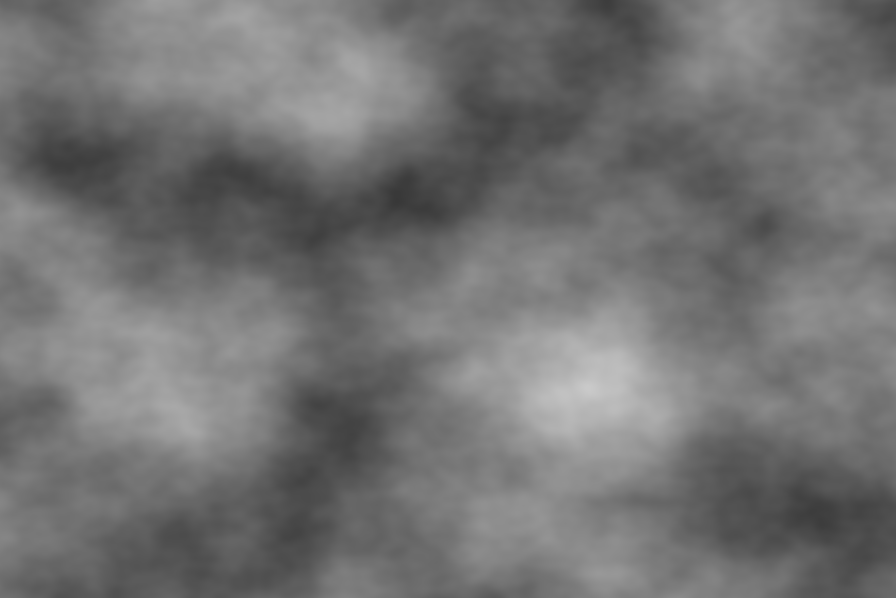
Write a Shadertoy shader that draws this texture.

```glsl
// Soft grey clouds: layered gradient noise with faint fine mottling.

const float MEAN_GREY = 0.46;
const float CONTRAST = 0.35;
const vec2 CLOUD_SCALE = vec2(2.3, 3.1); // cells per canvas height, wider than tall
const int OCTAVES = 5;
const float GAIN = 0.51;

// Integer hash of a lattice cell, giving a value in 0..1
float hash(ivec2 cell, int seed) {
    uint h = uint(cell.x) * 1597334677u ^ uint(cell.y) * 3812015801u;
    h ^= uint(seed) * 2654435769u;
    h = (h ^ (h >> 16)) * 2246822519u;
    h = (h ^ (h >> 13)) * 3266489917u;
    h ^= h >> 16;
    return float(h >> 8) / 16777216.0;
}

// Projection of an offset onto the random unit gradient of a corner
float cornerValue(ivec2 cell, vec2 offset, int seed) {
    float angle = 6.28319 * hash(cell, seed);
    return dot(vec2(cos(angle), sin(angle)), offset);
}

// Gradient noise, roughly -0.7..0.7
float gradientNoise(vec2 p, int seed) {
    ivec2 cell = ivec2(floor(p));
    vec2 f = fract(p);
    vec2 w = f * f * f * (f * (f * 6.0 - 15.0) + 10.0);
    float a = cornerValue(cell, f, seed);
    float b = cornerValue(cell + ivec2(1, 0), f - vec2(1.0, 0.0), seed);
    float c = cornerValue(cell + ivec2(0, 1), f - vec2(0.0, 1.0), seed);
    float d = cornerValue(cell + ivec2(1, 1), f - vec2(1.0, 1.0), seed);
    return mix(mix(a, b, w.x), mix(c, d, w.x), w.y);
}

// Sum of octaves, each half as large and about half as strong as the last
float cloudNoise(vec2 p, int octaves, float gain) {
    float sum = 0.0;
    float amplitude = 1.0;
    for (int i = 0; i < octaves; i++) {
        sum += amplitude * gradientNoise(p, i + 1);
        p = p * 2.0 + vec2(0.37, 0.61); // keep the lattices from lining up
        amplitude *= gain;
    }
    return sum;
}

void mainImage(out vec4 fragColor, in vec2 fragCoord) {
    vec2 uv = fragCoord / iResolution.y;
    float clouds = cloudNoise(uv * CLOUD_SCALE + vec2(5.3, 8.4), OCTAVES, GAIN);
    float grey = clamp(MEAN_GREY + CONTRAST * clouds, 0.0, 1.0);
    fragColor = vec4(vec3(grey), 1.0);
}
```
